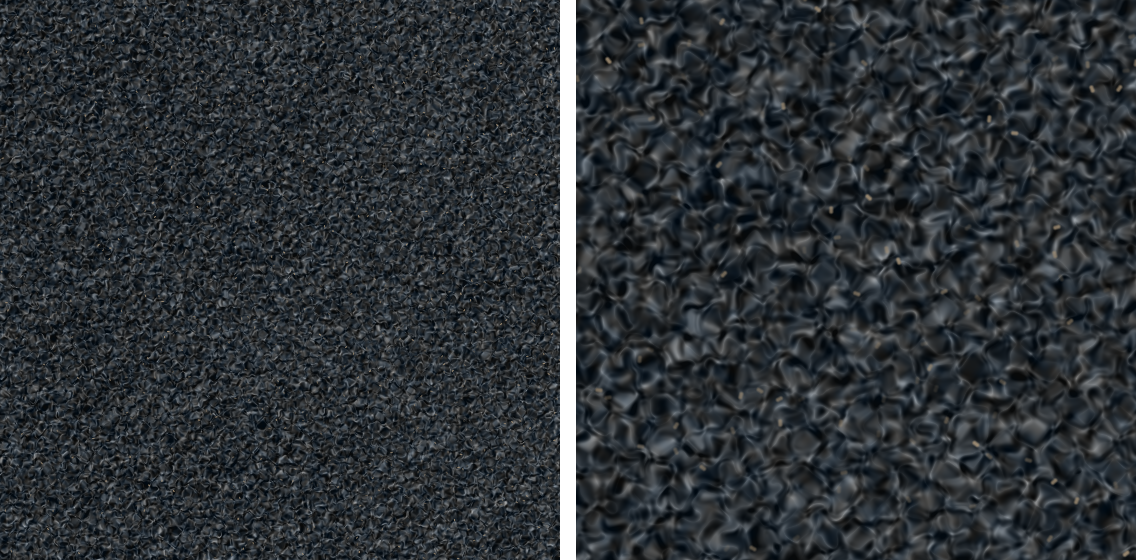
Left: the whole. Right: its middle third, enlarged.
Reproduce this texture procedurally as a WebGL 2 fragment shader.

```glsl
#version 300 es
precision highp float;
// Dark blue-grey boucle cloth: warped noise ridges form small curly strands,
// a height difference lights them from the upper left, fine noise adds
// fibre, and tiny tan dashes scattered on a grid are the glinting threads.

uniform vec2 u_resolution;
out vec4 fragColor;

float hash(vec2 p) {
    vec3 q = fract(p.xyx * 0.1031);
    q += dot(q, q.yzx + 33.33);
    return fract((q.x + q.y) * q.z);
}

float noise(vec2 p) {
    vec2 cell = floor(p);
    vec2 f = fract(p);
    f = f * f * (3.0 - 2.0 * f);
    float low = mix(hash(cell), hash(cell + vec2(1, 0)), f.x);
    float high = mix(hash(cell + vec2(0, 1)), hash(cell + vec2(1, 1)), f.x);
    return mix(low, high, f.y);
}

// Bends the plane so that the noise contours curl like looped yarn.
vec2 curlWarp(vec2 p) {
    vec2 bend = vec2(noise(p * 115.0 + 11.0), noise(p * 115.0 + 57.0));
    return p + 0.008 * (bend - 0.5);
}

// Short dash with a random place, angle and brightness in each chosen cell.
float glint(vec2 p, float chance) {
    vec2 cell = floor(p);
    float pick = hash(cell + 301.0);
    vec2 centre = 0.3 + 0.4 * vec2(hash(cell + 17.0), hash(cell + 83.0));
    float angle = 6.2832 * hash(cell + 149.0);
    vec2 along = vec2(cos(angle), sin(angle));
    vec2 d = fract(p) - centre;
    d -= along * clamp(dot(d, along), -0.1, 0.1);
    float dash = 1.0 - smoothstep(0.02, 0.2, length(d));
    float strength = hash(cell + 211.0);
    return dash * step(pick, chance) * mix(0.2, 1.0, strength * strength);
}

void main() {
    vec2 p = gl_FragCoord.xy / u_resolution.y;
    float across = gl_FragCoord.x / u_resolution.x;
    mat2 turn = mat2(0.8, 0.6, -0.6, 0.8);
    vec2 turned = turn * p + 3.0;
    vec2 yarn = curlWarp(turned);

    // Clumps, curly strands, slanted light and fine fibre
    float clump = noise(turned * 85.0 + 7.0) - 0.5;
    float strand = 0.34 - abs(2.0 * noise(yarn * 160.0) - 1.0);
    vec2 toLight = turn * vec2(-0.0016, 0.0026);
    float slope = noise(yarn * 145.0 + 40.0)
                - noise((yarn + toLight) * 145.0 + 40.0);
    float fibre = noise(yarn * 290.0 + 90.0) - 0.5;
    float relief = 0.9 * clump + 1.8 * strand + 3.2 * slope + 2.7 * fibre;

    // Broad unevenness and faint upright columns of the weave
    float broad = 0.014 * (noise(p * 4.0 + 5.0) - 0.5)
                + 0.012 * (noise(p * vec2(38.0, 3.0) + 23.0) - 0.5)
                + 0.014 * (across - 0.5);
    float tone = 0.178 + broad + 0.096 * relief + 0.012 * relief * relief;
    tone = max(tone, 0.035);

    // Cool yarn with patches leaning to blue or to neutral grey
    float tint = noise(turned * 150.0 + 130.0) - 0.5;
    vec3 colour = tone + vec3(-0.02, 0.0, 0.017)
                + tint * vec3(-0.045, 0.0, 0.045);

    // Tan glints, more frequent toward the right
    float spark = glint(turned * 100.0, mix(0.06, 0.14, across));
    colour = mix(colour, vec3(0.66, 0.58, 0.47), 0.85 * spark);

    fragColor = vec4(clamp(colour, 0.0, 1.0), 1.0);
}
```
